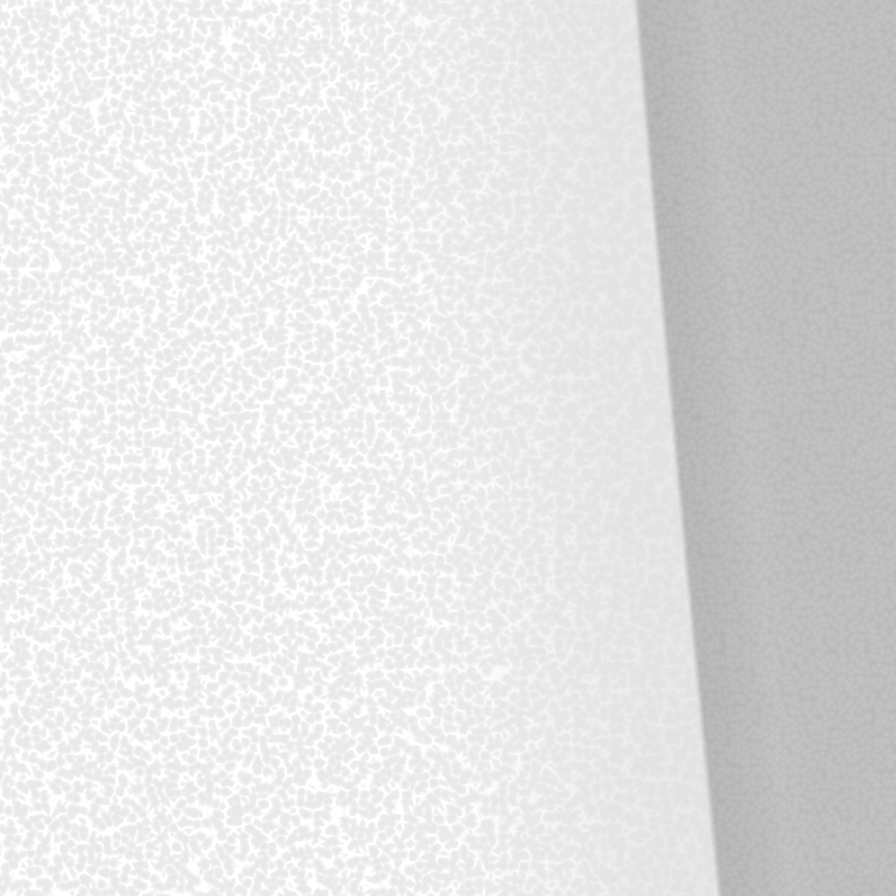
This texture is drawn by a three.js fragment shader. Its source:

```glsl
// A pale, grainy sheet meets a grey band along a steep, slightly leaning edge.
// Two layers of cellular noise make the sheet's short bright flecks, which fade
// near the edge; the band carries a finer grain and faint lengthwise streaks.

varying vec2 vUv;

const float EDGE_TOP = 0.710;
const float EDGE_BOTTOM = 0.803;
const float EDGE_BOW = 0.010;
const float EDGE_SOFT = 0.0045;

const float SHEET_FAR = 0.920;
const float SHEET_NEAR = 0.890;
const float FLECK_FAR = 0.105;
const float FLECK_NEAR = 0.022;
const float FLECK_CELLS = 100.0;
const float FLECK_WIDTH = 0.60;
const float BREAK_CELLS = 83.0;
const float SHEET_GRAIN = 0.024;

const float BAND_NEAR = 0.718;
const float BAND_FAR = 0.747;
const float BAND_GRAIN = 0.048;
const float BAND_CELLS = 150.0;
const float STREAK_OFFSET = 0.085;
const float STREAK_WIDTH = 0.016;
const float STREAK_GAIN = 0.008;

vec2 hash2(vec2 p) {
  vec3 q = fract(vec3(p.xyx) * vec3(0.1031, 0.1030, 0.0973));
  q += dot(q, q.yzx + 33.33);
  return fract((q.xx + q.yz) * q.zy);
}

// Distances to the nearest and second nearest cell points
vec2 cellular(vec2 p) {
  vec2 cell = floor(p);
  vec2 nearest = vec2(8.0);
  for (int j = -1; j <= 1; j++) {
    for (int i = -1; i <= 1; i++) {
      vec2 id = cell + vec2(float(i), float(j));
      float d = length(id + hash2(id) - p);
      nearest.y = min(nearest.y, max(nearest.x, d));
      nearest.x = min(nearest.x, d);
    }
  }
  return nearest;
}

// Slow, uneven brightness from layered sines, about -1 to 1
float mottling(vec2 p) {
  float a = sin(p.x * 31.0 + 2.0 * sin(p.y * 17.0));
  float b = sin(p.y * 43.0 + 2.0 * sin(p.x * 23.0 + 1.0));
  float c = sin((p.x + p.y) * 71.0 + 1.5 * sin(p.x * 57.0));
  return (a + b + c) / 3.0;
}

// Fine vertical streaks, about -1 to 1
float columns(float x) {
  return 0.5 * (sin(x * 190.0) + sin(x * 307.0 + 1.7));
}

float edgeAt(float y) {
  return mix(EDGE_BOTTOM, EDGE_TOP, y) - EDGE_BOW * y * (1.0 - y);
}

// Pale sheet, with gap as the distance left of the edge
float sheetTone(vec2 p, float gap) {
  float far = smoothstep(0.0, 0.45, gap);
  vec2 d = cellular(p * FLECK_CELLS);
  float gaps = cellular(p * BREAK_CELLS + 31.0).x;
  // Soft cell borders, broken into short pieces by the second layer
  float ridge = 1.0 - smoothstep(0.0, FLECK_WIDTH, d.y - d.x);
  float fleck = ridge * smoothstep(0.15, 0.75, gaps);
  float tone = mix(SHEET_NEAR, SHEET_FAR, smoothstep(0.0, 0.30, gap));
  tone += mix(FLECK_NEAR, FLECK_FAR, far) * fleck;
  tone += SHEET_GRAIN * (gaps - 0.42) * (0.4 + 0.6 * far);
  return tone + 0.002 * columns(p.x) + 0.002 * mottling(p);
}

// Grey band, with depth as the distance right of the edge
float bandTone(vec2 p, float depth) {
  float tone = mix(BAND_NEAR, BAND_FAR, smoothstep(0.0, 0.09, depth));
  float streak = (depth - STREAK_OFFSET) / STREAK_WIDTH;
  tone += STREAK_GAIN * exp(-streak * streak);
  tone += BAND_GRAIN * (0.42 - cellular(p * BAND_CELLS + 57.0).x);
  return tone + 0.002 * columns(depth) + 0.003 * mottling(p);
}

void main() {
  float side = vUv.x - edgeAt(vUv.y);
  float sheet = sheetTone(vUv, max(-side, 0.0));
  float band = bandTone(vUv, max(side, 0.0));
  float tone = mix(sheet, band, smoothstep(-EDGE_SOFT, EDGE_SOFT, side));
  gl_FragColor = vec4(vec3(clamp(tone, 0.0, 1.0)), 1.0);
}
```
